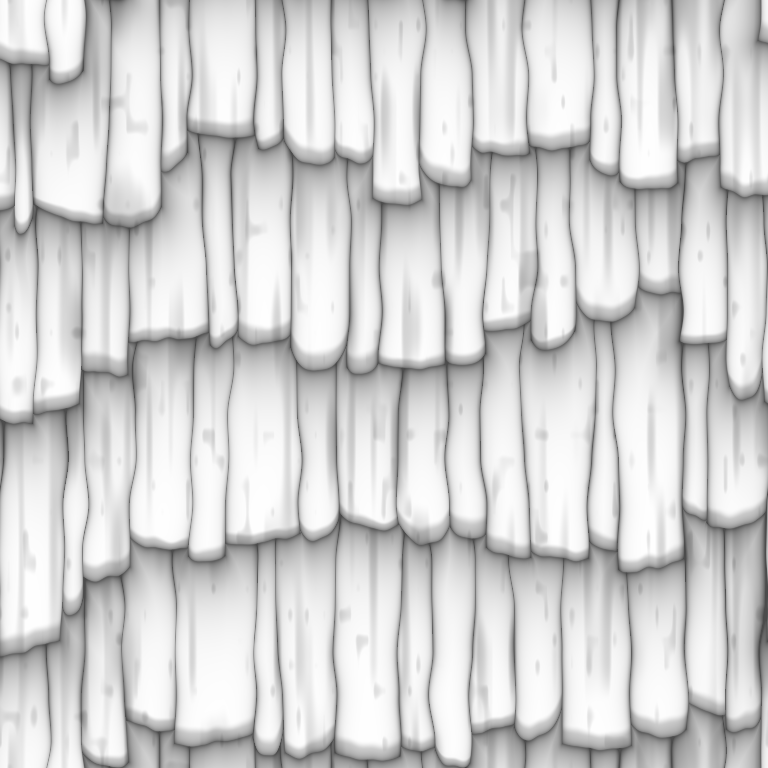
This texture map is drawn by a WebGL 2 fragment shader. Its source:

```glsl
#version 300 es
precision highp float;
// Tiling occlusion map of rough, split wooden shingles in overlapping rows.

#define ROWS 4.0
#define PLANKS 16.0
#define ROW_OFFSET 0.035
#define SEAM_JITTER 0.75
#define LEAN 0.075
#define STAGGER 0.075
#define DIP 0.10
#define BEVEL 0.014
#define SEAM_WIDTH 0.0026
#define SHADOW_REACH 0.042
#define SHADOW_DEPTH 0.42
#define GRAIN 0.16

uniform vec2 u_resolution;
out vec4 fragColor;

float hash(vec2 p) {
    vec3 q = fract(p.xyx * 0.1031);
    q += dot(q, q.yzx + 33.33);
    return fract((q.x + q.y) * q.z);
}

// Value noise that wraps after "period" cells.
float noise(vec2 p, vec2 period) {
    vec2 cell = floor(p), f = fract(p);
    f = f * f * (3.0 - 2.0 * f);
    vec2 a = mod(cell, period), b = mod(cell + 1.0, period);
    return mix(mix(hash(a), hash(vec2(b.x, a.y)), f.x),
               mix(hash(vec2(a.x, b.y)), hash(b), f.x), f.y);
}

// Wobbling, leaning seam on the left of plank i; y is measured from the row.
float seamX(float i, float row, float y) {
    vec2 id = vec2(mod(i, PLANKS), row * 19.0 + 5.0);
    float lean = LEAN * (hash(id + 40.0) - 0.5) * clamp(y, -0.15, 0.4);
    float wobble = 0.009 * (noise(vec2(y * 17.0, id.x + id.y * 16.0), vec2(64.0, 2048.0)) - 0.5);
    return (i + SEAM_JITTER * (hash(id) - 0.5)) / PLANKS + lean + wobble;
}

// Height of a plank's broken lower end; t runs from -1 to 1 across it.
float plankEnd(float i, float row, float center, float t, float x) {
    vec2 id = vec2(mod(i, PLANKS), row * 23.0 + 11.0);
    float group = hash(vec2(floor(id.x / 2.0), id.y + 60.0)) - 0.5;
    float single = 2.0 * hash(id + 7.0) - 1.0;
    float fromDip = (fract(center + 0.44) - 0.5) / 0.09;
    float corner = 0.004 + 0.03 * pow(hash(id + 90.0), 3.0);
    float chips = noise(vec2(x * 64.0, id.y), vec2(64.0, 512.0)) - 0.5;
    return STAGGER * group + 0.045 * single * single * single
         - DIP * exp(-fromDip * fromDip) + 0.02 * smoothstep(0.5, 0.9, center)
         + 0.022 * (hash(id + 120.0) - 0.5) * t
         + corner * t * t * abs(t) + 0.006 * chips;
}

// Brightness of a plank from its distances to the sides and the lower end.
float plankFace(vec2 p, float side, float end, float i, float row) {
    vec2 id = vec2(mod(i, PLANKS), row * 29.0 + 3.0);
    float depth = mix(0.35, 1.0, noise(vec2(p.y * 12.0, id.x + id.y * 16.0), vec2(12.0, 2048.0)));
    float light = 1.0 - depth * (0.46 * exp(-side / SEAM_WIDTH) + 0.17 * exp(-side / 0.009));
    // Faint streaks and small dents along the grain
    float streak = noise(p * vec2(72.0, 7.0) + row * 3.0, vec2(72.0, 7.0));
    float dent = noise(p * vec2(90.0, 30.0), vec2(90.0, 30.0));
    light -= GRAIN * smoothstep(0.6, 1.0, streak) + 0.12 * smoothstep(0.8, 1.0, dent);
    // Worn lower face, darkening toward its edge
    float band = BEVEL * (0.6 + hash(id) + 0.6 * noise(p * 40.0, vec2(40.0)));
    float under = 1.0 - smoothstep(band * 0.6, band * 1.1, end);
    light *= 1.0 - under * mix(0.32, 0.13, clamp(end / band, 0.0, 1.0));
    return light * (1.0 - 0.3 * exp(-end / 0.003));
}

void main() {
    vec2 p = gl_FragCoord.xy / u_resolution;
    float aa = 1.0 / u_resolution.y;
    float light = 1.0;

    // Each higher row lies over the one below it.
    for (float k = -1.0; k <= ROWS; k++) {
        float row = mod(k, ROWS);
        float y = p.y - k / ROWS - ROW_OFFSET;
        float nearest = -9.0, nearSide = 0.0, nearEnd = 0.0, plank = 0.0;
        for (float j = -2.0; j <= 2.0; j++) {
            float i = floor(p.x * PLANKS) + j;
            float left = seamX(i, row, y), right = seamX(i + 1.0, row, y);
            float center = 0.5 * (left + right);
            float t = clamp(2.0 * (p.x - center) / (right - left), -1.0, 1.0);
            float side = min(p.x - left, right - p.x);
            float end = y - plankEnd(i, row, center, t, p.x);
            float inside = min(side, end);
            float dist = inside > 0.0 ? inside : -length(max(-vec2(side * 1.6, end), 0.0));
            if (dist > nearest) {
                nearest = dist; nearSide = side; nearEnd = end; plank = i;
            }
        }
        // Soft shadow and dark contour cast on the rows below
        float outside = min(nearest, 0.0);
        light *= 1.0 - SHADOW_DEPTH * exp(outside / SHADOW_REACH);
        light *= 1.0 - 0.35 * exp(outside / 0.004);
        float face = plankFace(p, max(nearSide, 0.0), max(nearEnd, 0.0), plank, row);
        light = mix(light, face, smoothstep(-aa, aa, nearest));
    }
    fragColor = vec4(vec3(clamp(light, 0.3, 0.995)), 1.0);
}
```
